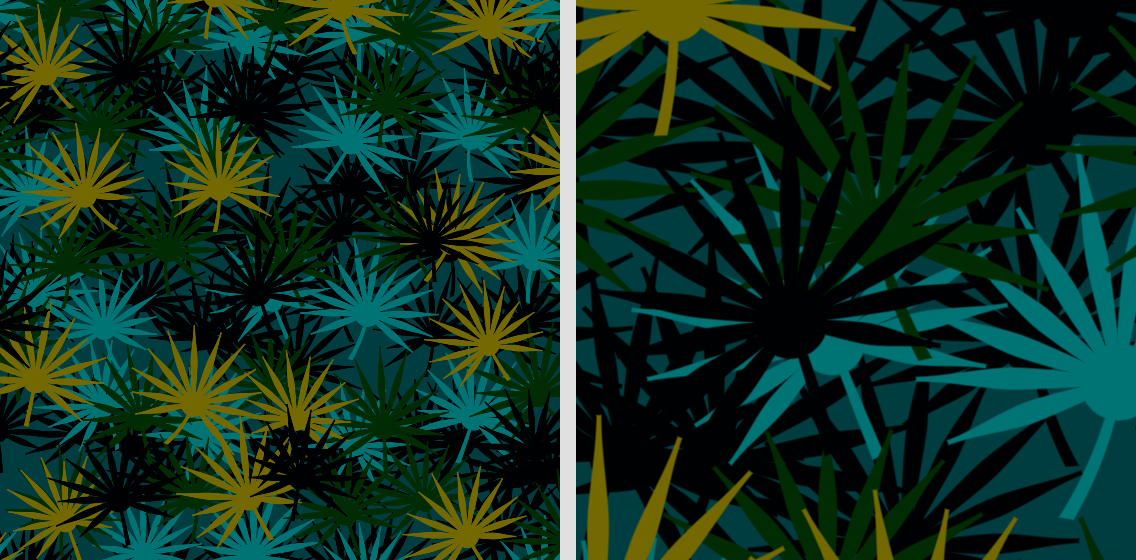
Left, the full canvas; right, a detail of the centre.
Write a three.js fragment shader that draws this pattern.

```glsl
// Layered fan-palm leaves in black, teal, green and ochre on deep teal.
varying vec2 vUv;

const vec3 GROUND = vec3(0.00, 0.24, 0.25);
const vec3 BLACK  = vec3(0.00, 0.005, 0.007);
const vec3 TEAL   = vec3(0.00, 0.45, 0.46);
const vec3 GREEN  = vec3(0.00, 0.17, 0.01);
const vec3 OCHRE  = vec3(0.45, 0.41, 0.00);

const float BLADE_STEP   = 0.35;    // angle between blades
const float LAST_BLADE   = 6.0;     // blades run from -6 to 6 around the top
const float BLADE_LENGTH = 0.106;
const float TOP_EXTRA    = 0.018;   // upper blades are longer
const float LENGTH_VARY  = 0.024;
const float HALF_WIDTH   = 0.0061;
const float HUB_RADIUS   = 0.021;
const float STEM_LENGTH  = 0.078;
const float TILT         = 1.1;     // full range of leaf rotation
const float JITTER       = 0.6;     // scatter inside each cell
const float REACH        = 0.16;    // no leaf extends beyond this
const float EDGE         = 0.0008;

float hash(vec2 p) {
  vec3 q = fract(vec3(p.xyx) * 0.1031);
  q += dot(q, q.yzx + 33.33);
  return fract((q.x + q.y) * q.z);
}

// Pointed blade along +x, widest near its middle.
float bladeDistance(vec2 p, float len) {
  float t = clamp(p.x / len, 0.0, 1.0);
  float width = HALF_WIDTH * mix(0.5, 1.0, smoothstep(0.0, 0.55, t));
  width *= 1.0 - 0.78 * smoothstep(0.5, 1.0, t);
  return max(abs(p.y) - width, max(-p.x, p.x - len));
}

// Thin curved stem hanging below the hub.
float stemDistance(vec2 p, float bend) {
  float width = 0.0025 - 0.02 * p.y;
  return max(abs(p.x - bend * p.y * p.y) - width, max(p.y, -p.y - STEM_LENGTH));
}

float leafDistance(vec2 p, float seed) {
  float d = length(p) - HUB_RADIUS;
  d = min(d, stemDistance(p, 8.0 * (hash(vec2(seed, 3.7)) - 0.5)));
  float nearest = floor(atan(p.x, p.y) / BLADE_STEP + 0.5);
  for (int k = -1; k <= 1; k++) {
    float blade = nearest + float(k);
    if (abs(blade) > LAST_BLADE) continue;
    float r = hash(vec2(blade + 20.0, seed));
    float s = hash(vec2(seed, blade + 50.0));
    float angle = (blade + 0.4 * (r - 0.5)) * BLADE_STEP;
    vec2 along = vec2(sin(angle), cos(angle));
    vec2 q = vec2(dot(p, along), dot(p, vec2(along.y, -along.x)));
    q.y += 0.9 * (r - 0.5) * q.x * q.x;
    float len = BLADE_LENGTH + TOP_EXTRA * along.y + LENGTH_VARY * (s - 0.5);
    d = min(d, bladeDistance(q, len));
  }
  return d;
}

// Coverage of one layer of leaves scattered on a staggered grid.
float leafLayer(vec2 uv, float cells, float seed) {
  vec2 shift = vec2(hash(vec2(seed, 1.3)), hash(vec2(seed, 8.1)));
  vec2 grid = uv * cells + shift;
  float row = floor(grid.y);
  float d = 1.0;
  for (int j = -1; j <= 1; j++) {
    float y = row + float(j);
    float stagger = 0.5 * mod(y, 2.0);
    float column = floor(grid.x - stagger);
    for (int i = -1; i <= 1; i++) {
      vec2 id = vec2(column + float(i), y);
      vec2 key = id + seed * 17.0 + 40.0;
      vec2 scatter = vec2(hash(key), hash(key + 71.3)) - 0.5;
      vec2 center = id + 0.5 + JITTER * scatter + vec2(stagger, 0.0);
      vec2 p = (grid - center) / cells;
      if (dot(p, p) > REACH * REACH) continue;
      float turn = TILT * (hash(key + 23.9) - 0.5);
      float size = mix(0.92, 1.1, hash(key + 11.7));
      float c = cos(turn), s = sin(turn);
      p = vec2(c * p.x - s * p.y, s * p.x + c * p.y) / size;
      d = min(d, leafDistance(p, 100.0 * hash(key + 5.3)) * size);
    }
  }
  return 1.0 - smoothstep(-EDGE, EDGE, d);
}

void main() {
  vec3 color = GROUND;
  // Shadow leaves
  color = mix(color, BLACK, leafLayer(vUv, 4.8, 1.0));
  color = mix(color, BLACK, leafLayer(vUv, 4.7, 2.0));
  // Lit leaves
  color = mix(color, TEAL,  leafLayer(vUv, 4.25, 3.0));
  color = mix(color, GREEN, leafLayer(vUv, 4.4, 4.0));
  color = mix(color, OCHRE, leafLayer(vUv, 3.35, 5.0));
  // Foreground silhouettes
  color = mix(color, BLACK, leafLayer(vUv, 2.95, 6.0));
  gl_FragColor = vec4(color, 1.0);
}
```
